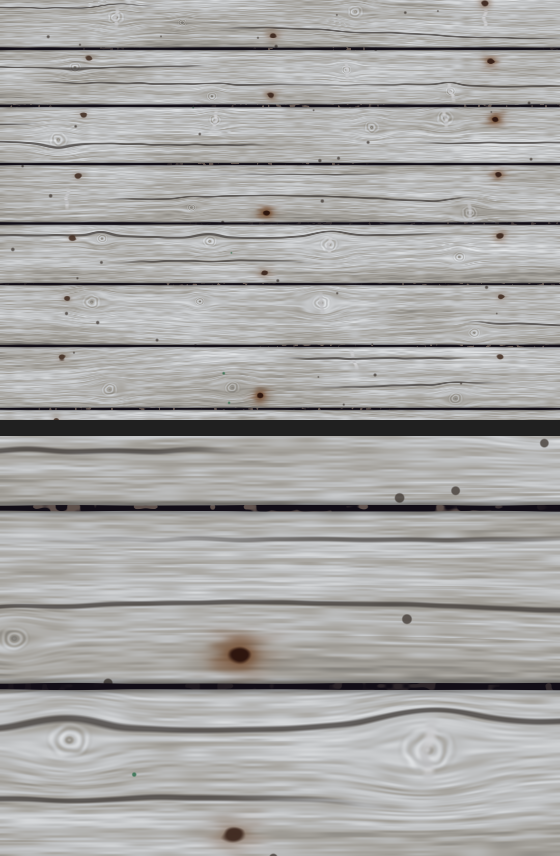
Top, the full canvas; bottom, a detail of the centre.
This texture is drawn by a WebGL 1 fragment shader. Its source:

```glsl
precision highp float;
uniform vec2 u_resolution;

float hash(vec2 p) {
  p = fract(p * vec2(0.1031, 0.1137));
  p += dot(p, p.yx + 33.33);
  return fract((p.x + p.y) * p.x * 17.3 + p.y * 9.7);
}

float noise(vec2 p) {
  vec2 i = floor(p), f = fract(p);
  f = f * f * (3.0 - 2.0 * f);
  return mix(mix(hash(i), hash(i + vec2(1.0, 0.0)), f.x),
             mix(hash(i + vec2(0.0, 1.0)), hash(i + vec2(1.0, 1.0)), f.x), f.y);
}

// Dark hairline that comes and goes along the board
float crack(float x, float v, float level, float seed) {
  float wander = 0.05 * (noise(vec2(x * 5.0, seed)) - 0.5) + 0.015 * noise(vec2(x * 30.0, seed));
  float run = smoothstep(0.45, 0.65, noise(vec2(x * 2.3 + seed * 3.7, seed + 8.0)));
  return run * (1.0 - smoothstep(0.006, 0.024, abs(v - level - wander)));
}

void main() {
  vec2 uv = gl_FragCoord.xy / u_resolution;
  float pixel = 1.0 / u_resolution.y;
  float x = uv.x * 1.3333, y = 1.0 - uv.y;

  // Boards run across and widen slightly towards the bottom
  float s = 1.0 + (sqrt(0.01809 + 0.0056 * (y - 0.116)) - 0.1345) / 0.0028;
  float board = floor(s), v = fract(s);
  float pitch = 0.1345 + 0.0028 * (s - 1.0);
  float seed = board * 17.0 + 5.0;

  // Knots push the grain aside
  float grainV = v + 0.22 * (noise(vec2(x * 1.6, v * 1.5 + seed)) - 0.5);
  float knotRing = 0.0, knotCore = 0.0, scar = 0.0;
  for (int i = 0; i < 4; i++) {
    float n = float(i);
    vec2 id = vec2(n * 7.0 + 3.0, seed);
    vec2 center = vec2(0.2 + 0.31 * n + 0.16 * (hash(id) - 0.5), 0.2 + 0.65 * hash(id + 2.3));
    vec2 d = vec2(x - center.x, (v - center.y) * pitch);
    float size = 0.008 + 0.009 * hash(id + 5.1);
    float shown = step(0.2, hash(id + 9.4));
    float r = length(d * vec2(0.85, 1.0)) / size;
    grainV -= shown * 0.75 * (v - center.y) * exp(-dot(d * vec2(0.5, 1.0), d) / (size * size * 5.0));
    float inside = shown * (1.0 - smoothstep(0.7, 1.4, r));
    knotRing += inside * sin(r * 13.0 + 3.0 * noise(d * 120.0 + seed));
    knotCore += shown * (1.0 - smoothstep(0.1, 0.3, r));
    // Pale splintered slash beside some knots
    float lean = 0.6 * (hash(id + 4.0) - 0.4);
    float across = abs(d.x - d.y * lean + 0.006 * (noise(vec2(y * 70.0, seed)) - 0.5));
    float slash = (1.0 - smoothstep(0.001, 0.007, across)) * (1.0 - smoothstep(0.012, 0.032, abs(d.y)));
    scar += slash * step(0.62, hash(id + 6.7));
  }

  // Weathered grain, from broad bands to fine fibres
  float broad = noise(vec2(x * 2.5, grainV * 5.0 + seed));
  float bands = noise(vec2(x * 2.0, grainV * 19.0 + seed * 3.0));
  float lines = noise(vec2(x * 5.0, grainV * 42.0 + seed * 5.0));
  float fibres = noise(vec2(x * 45.0, grainV * 75.0 + seed));
  float blotch = noise(vec2(x * 7.0, y * 12.0 + 40.0));
  float light = 0.73 + 0.09 * (broad - 0.5) + 0.10 * (bands - 0.5) + 0.15 * (lines - 0.5)
              + 0.13 * (fibres - 0.5) + 0.09 * (blotch - 0.5) + 0.03 * (hash(vec2(board, 71.0)) - 0.5);
  light -= 0.13 * smoothstep(0.68, 0.9, lines) * smoothstep(0.3, 0.7, broad);
  light -= 0.07 * smoothstep(0.65, 0.95, v) * noise(vec2(x * 3.0, seed + 2.0));
  light += 0.07 * knotRing - 0.17 * knotCore;
  vec3 color = light * mix(vec3(1.02, 1.0, 0.96), vec3(0.99, 1.0, 1.01), smoothstep(0.6, 0.78, light));
  color = mix(color, vec3(0.87, 0.87, 0.88) - 0.16 * fibres, 0.8 * min(scar, 1.0));

  // Long cracks
  float split = max(crack(x, grainV, 0.12 + 0.2 * hash(vec2(seed, 3.0)), seed),
                    crack(x, grainV, 0.5 + 0.35 * hash(vec2(seed, 6.0)), seed + 4.0));
  color = mix(color, vec3(0.25, 0.23, 0.22), 0.75 * split);

  // Three columns of nails with rust bleeding along the grain
  for (int i = 0; i < 3; i++) {
    float column = float(i);
    vec2 nail = vec2(0.225 - 0.013 * board, 0.2);
    float rust = 0.2, shown = step(0.5, board);
    if (i == 1) {
      nail = vec2(0.65 - 0.005 * board, 0.79);
      rust = mod(board, 3.0) < 0.5 && board > 0.5 ? 1.0 : 0.5;
      shown = step(mod(board, 3.0), 1.5);
    } else if (i == 2) {
      nail = vec2(1.155 + 0.015 * board - 0.0015 * board * board, 0.2);
      rust = clamp(1.0 - 0.25 * abs(board - 2.0), 0.1, 1.0);
      shown = 1.0;
    }
    nail.y += 0.08 * (hash(vec2(seed, column + 20.0)) - 0.5);
    vec2 d = vec2(x - nail.x, (v - nail.y) * pitch);
    float r = length(d * vec2(0.8, 1.0)) * (0.75 + 0.5 * noise(vec2(x * 60.0, y * 170.0)));
    float halo = shown * rust * exp(-r * r / (0.00008 + 0.00016 * rust));
    float head = shown * (1.0 - smoothstep(0.004, 0.008, r));
    color = mix(color, vec3(0.43, 0.25, 0.12), 0.85 * halo);
    color = mix(color, mix(vec3(0.3, 0.22, 0.17), vec3(0.15, 0.06, 0.04), rust), 0.9 * head);
  }

  // Scattered specks of dirt, a few of them green
  vec2 cell = floor(vec2(x, y) * 14.0);
  vec2 spot = 0.2 + 0.6 * vec2(hash(cell + 11.0), hash(cell + 37.0));
  float speckSize = 0.0015 + 0.0025 * hash(cell + 53.0);
  float speckDist = length(fract(vec2(x, y) * 14.0) - spot) / 14.0;
  float speck = step(0.83, hash(cell + 91.0)) * (1.0 - smoothstep(speckSize - pixel, speckSize + pixel, speckDist));
  vec3 speckColor = mix(vec3(0.27, 0.24, 0.22), vec3(0.15, 0.42, 0.28), step(0.9, hash(cell + 67.0)));
  color = mix(color, speckColor, 0.8 * speck);

  // Dark gaps with worn edges and trapped grit
  float joint = floor(s + 0.5);
  float gapDist = abs(s - joint) * pitch;
  float halfGap = 0.0018 + 0.0013 * hash(vec2(joint, 44.0)) + 0.0009 * (noise(vec2(x * 18.0, joint * 9.0)) - 0.5);
  color *= 1.0 - 0.3 * (1.0 - smoothstep(halfGap, halfGap + 0.006, gapDist));
  float grit = smoothstep(0.68, 0.85, noise(vec2(x * 150.0, y * 190.0))) * smoothstep(0.35, 0.7, noise(vec2(x * 4.0, joint * 5.0)));
  vec3 gapColor = mix(vec3(0.07, 0.05, 0.09), vec3(0.5, 0.43, 0.39), 0.75 * grit);
  color = mix(gapColor, color, smoothstep(halfGap - 0.5 * pixel, halfGap + 0.7 * pixel, gapDist));

  gl_FragColor = vec4(clamp(color, 0.0, 1.0), 1.0);
}
```
